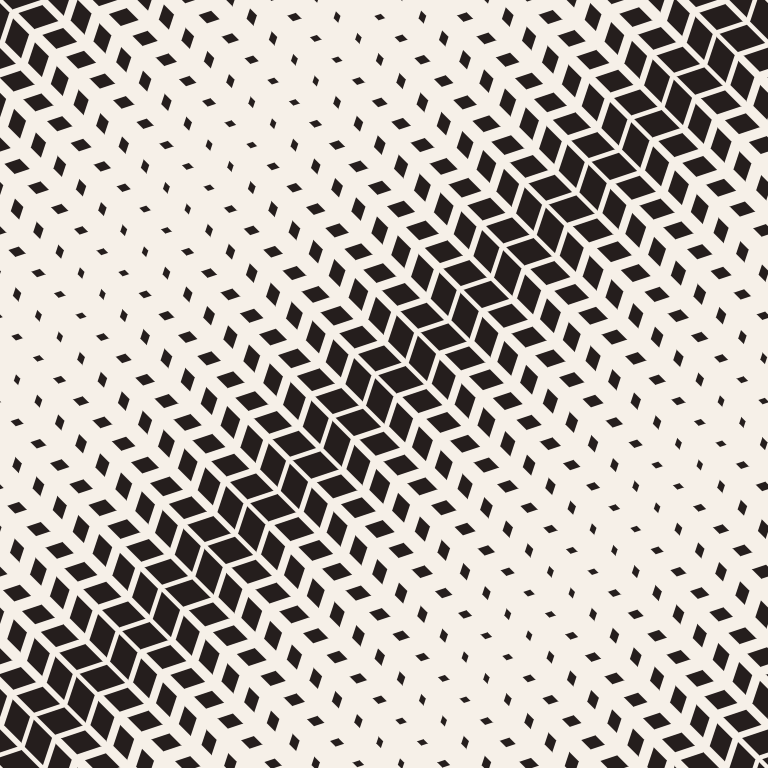
Give the GLSL for this pattern, as a Shadertoy shader.

```glsl
// Halftone herringbone: skewed tiles that swell and shrink along the diagonal.
#define GRID 36.0        // half tile steps across the canvas
#define OFFSET 0.8       // lattice offset from the top left, in steps
#define SKEW 0.5         // lean of the tiles, mirrored in every other band
#define MIN_SIZE 0.195
#define MAX_SIZE 0.885
#define FALLOFF 1.4      // how quickly tiles shrink away from the dense diagonal
#define SOFTNESS 0.65    // edge half width in pixels

const vec3 CREAM = vec3(0.963, 0.941, 0.910);
const vec3 INK = vec3(0.145, 0.116, 0.114);

// Tile size for a position along the main diagonal, densest at whole numbers.
float tileSize(float diagonal) {
    float density = abs(2.0 * fract(diagonal) - 1.0);
    return mix(MIN_SIZE, MAX_SIZE, pow(density, FALLOFF));
}

// Signed distance to the nearest tile, in grid steps.
float herringbone(vec2 p) {
    // Bands run along x = y; their lean alternates.
    float across = p.x - p.y;
    float band = floor(across * 0.5);
    float lean = mod(band, 2.0) < 0.5 ? SKEW : -SKEW;
    float localAcross = across - 2.0 * band - 1.0;

    // Undo the skew, then cut the band into tiles.
    float along = p.x + p.y - lean * localAcross;
    float center = 2.0 * floor(along * 0.5) + 1.0;
    vec2 local = vec2(localAcross, along - center);

    float size = tileSize((center + 2.0 * OFFSET) / GRID);
    vec2 stretch = sqrt(vec2(2.0, 2.0 + 2.0 * SKEW * SKEW));
    vec2 edge = (abs(local) - size) / stretch;
    return max(edge.x, edge.y);
}

void mainImage(out vec4 fragColor, in vec2 fragCoord) {
    float side = min(iResolution.x, iResolution.y);
    vec2 uv = fragCoord / side;
    vec2 p = vec2(uv.x, iResolution.y / side - uv.y) * GRID - OFFSET;

    float soft = SOFTNESS * GRID / side;
    float paper = smoothstep(-soft, soft, herringbone(p));
    fragColor = vec4(mix(INK, CREAM, paper), 1.0);
}
```
